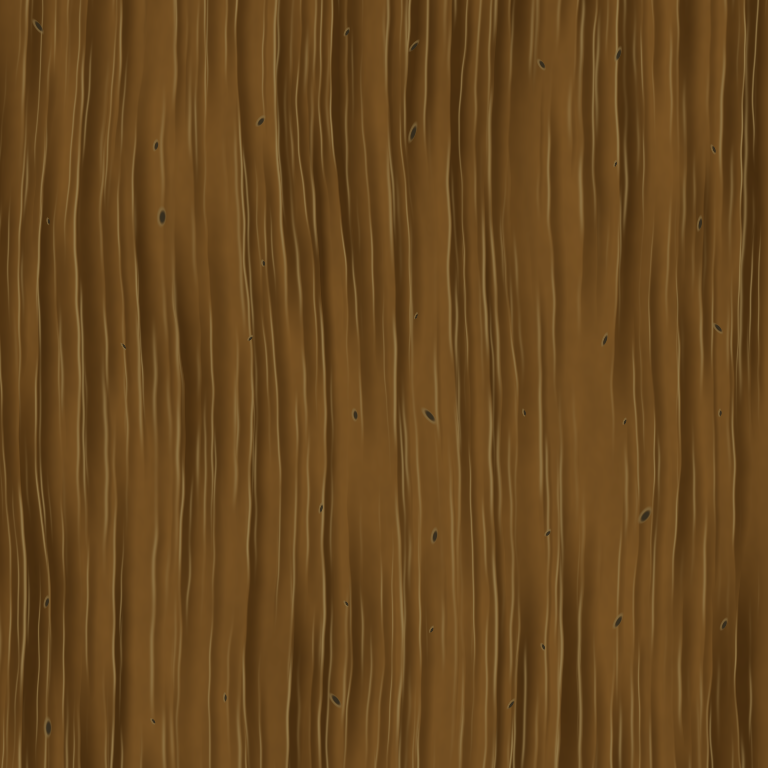
This texture is drawn by a WebGL 2 fragment shader. Its source:

```glsl
#version 300 es
precision highp float;

uniform vec2 u_resolution;
out vec4 fragColor;

#define STRAND_COUNT 23.0
#define LAYER_RATIO 1.65
#define BEND 0.028
#define WANDER 0.011
#define EDGE_WIDTH 0.0014
#define EDGE_LIGHT 0.95
#define NICK_GRID 8.0
#define NICK_CHANCE 0.55
#define WOOD vec3(0.447, 0.305, 0.130)
#define GROOVE vec3(0.285, 0.180, 0.058)
#define EDGE vec3(0.570, 0.470, 0.285)
#define NICK vec3(0.190, 0.165, 0.115)

vec2 hash2(vec2 p) {
    vec3 q = fract(p.xyx * vec3(0.1031, 0.1030, 0.0973));
    q += dot(q, q.yzx + 33.33);
    return fract((q.xx + q.yz) * q.zy);
}

vec2 gradient(vec2 cell) {
    float angle = 6.2832 * hash2(cell).x;
    return vec2(cos(angle), sin(angle));
}

// Gradient noise, roughly -0.7 to 0.7
float noise(vec2 p) {
    vec2 i = floor(p), f = p - i;
    vec2 u = f * f * f * (f * (f * 6.0 - 15.0) + 10.0);
    vec2 e = vec2(1.0, 0.0);
    float low = mix(dot(gradient(i), f), dot(gradient(i + e), f - e), u.x);
    float high = mix(dot(gradient(i + e.yx), f - e.yx),
                     dot(gradient(i + e.xx), f - e.xx), u.x);
    return mix(low, high, u.y);
}

// One layer of split fibres: x = groove darkness, y = lit edge
vec2 strands(vec2 p, float count, float layer, float pixel) {
    vec2 result = vec2(0.0);
    float first = floor(p.x * count);
    for (int k = -2; k <= 1; k++) {
        float id = first + float(k);
        vec2 rnd = hash2(vec2(id + 50.0, layer * 17.0 + 3.0));
        float row = id * 5.37 + layer * 91.3 + 200.0;

        // Wandering edge with slightly ragged detail
        float x = (id + 0.15 + 0.7 * rnd.x) / count;
        x += WANDER / (1.0 + layer) * noise(vec2(row, p.y * 4.0));
        x += 0.0028 * noise(vec2(row + 0.4, p.y * 19.0));
        float d = p.x - x;

        // Each split opens and closes along its length
        float open = noise(vec2(row + 0.5, p.y * (1.8 + layer) + rnd.y * 40.0));
        open = smoothstep(-0.22, 0.16, open - 0.05 * layer);
        float reach = mix(0.35, 1.25, rnd.y) / count;
        float shade = smoothstep(-pixel, 1.5 * pixel, d)
                    * (1.0 - smoothstep(0.15 * reach, reach, d));
        result.x = max(result.x, shade * open);

        // Thin broken highlight on the left lip of the groove
        float broken = noise(vec2(row + 0.7, p.y * 9.0 + rnd.x * 30.0));
        float lit = open * smoothstep(-0.28, 0.3, broken + 0.25 * (open - 0.5));
        float width = max(EDGE_WIDTH * (0.7 + 0.9 * rnd.x), 0.7 * pixel);
        float line = (d + width) / width;
        result.y = max(result.y, lit * exp(-line * line));
    }
    return result;
}

// Small tilted nicks: x = dark core, y = pale rim
vec2 nicks(vec2 p) {
    vec2 cell = floor(p * NICK_GRID);
    vec2 place = hash2(cell + 71.0), shape = hash2(cell + 133.0);
    vec2 q = p - (cell + 0.25 + 0.5 * place) / NICK_GRID;
    float tilt = 1.6 * (shape.x - 0.5);
    q = mat2(cos(tilt), -sin(tilt), sin(tilt), cos(tilt)) * q;
    vec2 size = mix(vec2(0.0018, 0.004), vec2(0.0052, 0.012), shape.y * shape.y);
    size.x *= 0.65 + 0.45 * place.x;
    float present = step(hash2(cell + 211.0).x, NICK_CHANCE);
    float core = 1.0 - smoothstep(0.45, 1.05, length(q / size));
    vec2 shifted = q + vec2(0.0012, -0.0006);
    float rim = 1.0 - smoothstep(0.85, 1.5, length(shifted / size));
    return present * vec2(core, rim * (1.0 - core));
}

void main() {
    vec2 uv = gl_FragCoord.xy / u_resolution.y;
    float pixel = 1.0 / u_resolution.y;

    // Shared bend keeps neighbouring fibres nearly parallel
    vec2 p = uv;
    p.x += BEND * noise(vec2(uv.x * 3.0 + 4.3, uv.y * 1.7 + 8.1));
    p.x += 0.006 * noise(vec2(uv.x * 9.0, uv.y * 5.0 + 31.0));

    // Coarse to fine fibre layers
    float dark = 0.0, lit = 0.0, count = STRAND_COUNT, weight = 1.0;
    for (int i = 0; i < 3; i++) {
        vec2 s = strands(p, count, float(i), pixel);
        dark = max(dark, s.x * weight) + 0.12 * min(dark, s.x * weight);
        lit = max(lit, s.y * mix(0.55, 1.0, weight));
        count *= LAYER_RATIO;
        weight *= 0.68;
    }

    // Broad stains, soft streaks and faint mottling
    float stain = noise(vec2(p.x * 5.0 + 2.7, p.y * 1.6 + 5.0));
    float streak = noise(vec2(p.x * 42.0, p.y * 3.0 + 12.0));
    float mottle = noise(p * vec2(38.0, 17.0)) + 0.5 * noise(p * vec2(110.0, 60.0));
    dark = clamp(dark * (0.92 + 0.5 * stain) + 0.28 * stain + 0.16 * streak, 0.0, 1.0);

    vec3 color = mix(WOOD, GROOVE, dark);
    color *= 1.0 + 0.045 * mottle - 0.06 * streak;
    color = mix(color, EDGE, EDGE_LIGHT * lit);
    vec2 nick = nicks(uv);
    color = mix(color, EDGE * 0.88, 0.7 * nick.y);
    color = mix(color, NICK, 0.9 * nick.x);
    fragColor = vec4(color, 1.0);
}
```
